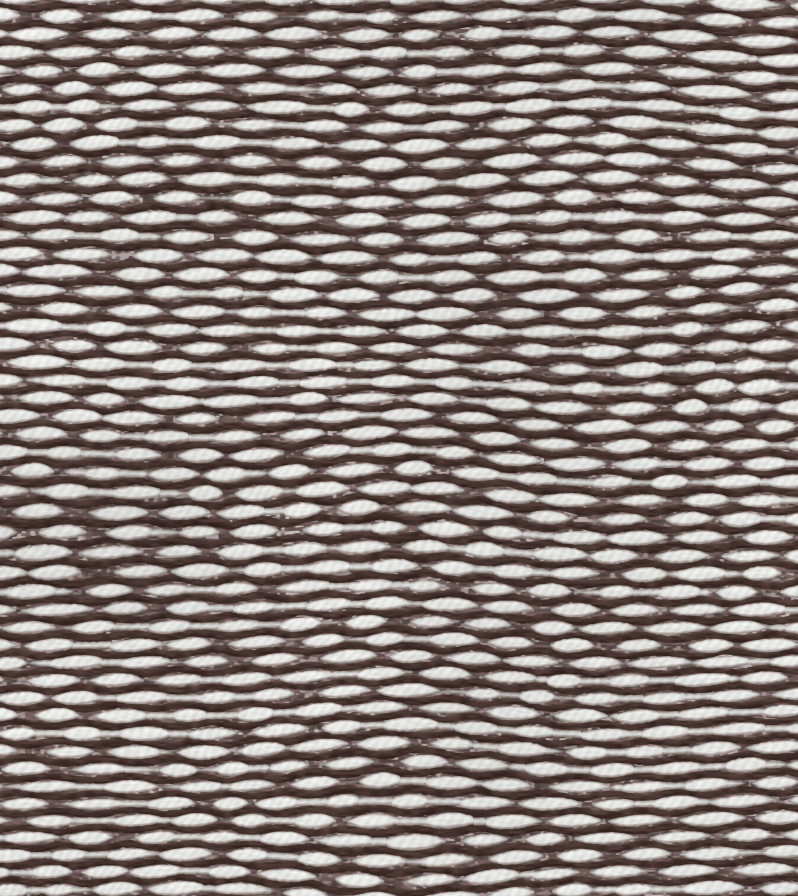
A Shadertoy shader for this texture:

```glsl
const float ROWS = 49.0;            // yarn rows down
const float COLUMNS = 12.3;         // beads across
const float BEAD_HEIGHT = 0.37;     // half height, in rows
const float BEAD_LENGTH = 0.43;     // half length, in columns
const float BEAD_TILT = 0.22;
const float CORD_WIDTH = 0.20;      // half width, in rows
const float CORD_SWING = 0.12;
const float LINK_HEIGHT = 0.19;     // pale yarn joining some beads
const float TAU = 6.2831853;

const vec3 WHITE = vec3(0.89, 0.89, 0.88);
const vec3 PALE = vec3(0.64, 0.60, 0.58);
const vec3 SILVER = vec3(0.78, 0.74, 0.74);
const vec3 BROWN = vec3(0.40, 0.33, 0.32);
const vec3 CORD_LIT = vec3(0.36, 0.28, 0.26);
const vec3 CORD_DARK = vec3(0.19, 0.125, 0.11);

float hash(vec2 p) {
    vec3 q = fract(vec3(p.xyx) * 0.1031);
    q += dot(q, q.yzx + 33.33);
    return fract((q.x + q.y) * q.z);
}

float noise(vec2 p) {
    vec2 i = floor(p), f = fract(p);
    f = f * f * (3.0 - 2.0 * f);
    return mix(mix(hash(i), hash(i + vec2(1, 0)), f.x),
               mix(hash(i + vec2(0, 1)), hash(i + vec2(1, 1)), f.x), f.y);
}

// Alternate rows are staggered by half a bead
float rowPhase(float row) {
    return 0.5 * mod(row, 2.0) + 0.28 * (hash(vec2(row, 71.0)) - 0.5);
}

// Centre line of the dark cord above a row, bulging over its beads
float cordHeight(float x, float row) {
    float wobble = noise(vec2(x * 2.3, row * 5.7 + 20.0)) - 0.5;
    return row + 0.5 + 0.12 * wobble
         + CORD_SWING * cos(TAU * (x - rowPhase(row)));
}

// Returns half height and vertical offset of the pale yarn
vec2 paleYarn(float x, float row) {
    float along = x - rowPhase(row);
    float joined = noise(vec2(along * 0.9, row * 7.3 + 40.0));
    vec2 yarn = vec2(LINK_HEIGHT * smoothstep(0.48, 0.66, joined), 0.0);
    float nearest = round(along);
    for (float k = -1.0; k <= 1.0; k++) {
        vec2 id = vec2(nearest + k, row) + 50.0;
        float dx = along - nearest - k - 0.2 * (hash(id) - 0.5);
        float reach = BEAD_LENGTH * mix(0.78, 1.22, hash(id + 17.3));
        float lens = max(1.0 - dx * dx / (reach * reach), 0.0);
        float size = BEAD_HEIGHT * mix(0.84, 1.1, hash(id + 31.7));
        float height = size * pow(lens, 0.8);
        if (height > yarn.x) {
            float shift = 0.1 * (hash(id + 9.1) - 0.5);
            yarn = vec2(height, (BEAD_TILT * dx + shift) * lens);
        }
    }
    return yarn;
}

void mainImage(out vec4 fragColor, in vec2 fragCoord) {
    vec2 uv = fragCoord / iResolution.xy;
    vec2 canvas = fragCoord / iResolution.y;
    float soft = 0.9 * ROWS / iResolution.y;

    // Weave coordinates with slow drift
    vec2 weave = uv * vec2(COLUMNS, ROWS);
    weave.x += 0.5 * (noise(uv * vec2(5.0, 9.0)) - 0.5);
    weave.y += 0.9 * (noise(uv * vec2(4.0, 6.0) + 13.0) - 0.5);
    float row = round(weave.y);

    float grain = noise(canvas * vec2(190.0, 320.0));
    float fibre = noise(canvas * vec2(110.0, 380.0) + 60.0);
    float fuzz = noise(canvas * 240.0 + 90.0) - 0.5;

    // Shimmering ground in the gaps
    float patches = noise(uv * vec2(22.0, 45.0) + 7.0);
    float glint = smoothstep(0.5, 0.9, grain) * mix(0.3, 1.0, patches);
    vec3 color = BROWN * mix(0.72, 1.25, fibre);
    color = mix(color, SILVER, glint);

    // Dark cords between rows
    float above = weave.y - cordHeight(weave.x, row);
    float below = weave.y - cordHeight(weave.x, row - 1.0);
    float across = abs(above) < abs(below) ? above : below;
    float width = CORD_WIDTH * mix(0.8, 1.2, noise(weave * vec2(1.7, 1.0)));
    float cordEdge = width - abs(across) + 0.06 * fuzz;
    float cordLight = 0.45 + 1.2 * across + 0.7 * (fibre - 0.5);
    vec3 cord = mix(CORD_DARK, CORD_LIT, clamp(cordLight, 0.0, 1.0));
    color = mix(color, cord, smoothstep(-soft, soft, cordEdge));

    // Pale twisted yarn lying over the cords
    vec2 yarn = paleYarn(weave.x, row);
    float dy = weave.y - row - yarn.y;
    float beadEdge = yarn.x - abs(dy) + 0.05 * fuzz;
    float cover = smoothstep(-soft, soft, beadEdge)
                * smoothstep(0.02, 0.1, yarn.x);
    float roundness = smoothstep(0.0, 0.17, beadEdge + 0.1 * dy);
    float twist = sin(TAU * (weave.x * 6.5 - dy * 1.3));
    vec3 strand = mix(PALE, WHITE, roundness);
    strand *= 1.0 + 0.025 * twist + 0.07 * (fibre - 0.5) + 0.08 * dy;
    strand *= mix(0.88, 1.0, smoothstep(0.12, 0.27, yarn.x));
    color = mix(color, strand, cover);

    // Gentle unevenness over the cloth
    color *= 0.97 + 0.06 * noise(uv * 5.0 + 3.0);
    fragColor = vec4(clamp(color, 0.0, 1.0), 1.0);
}
```
